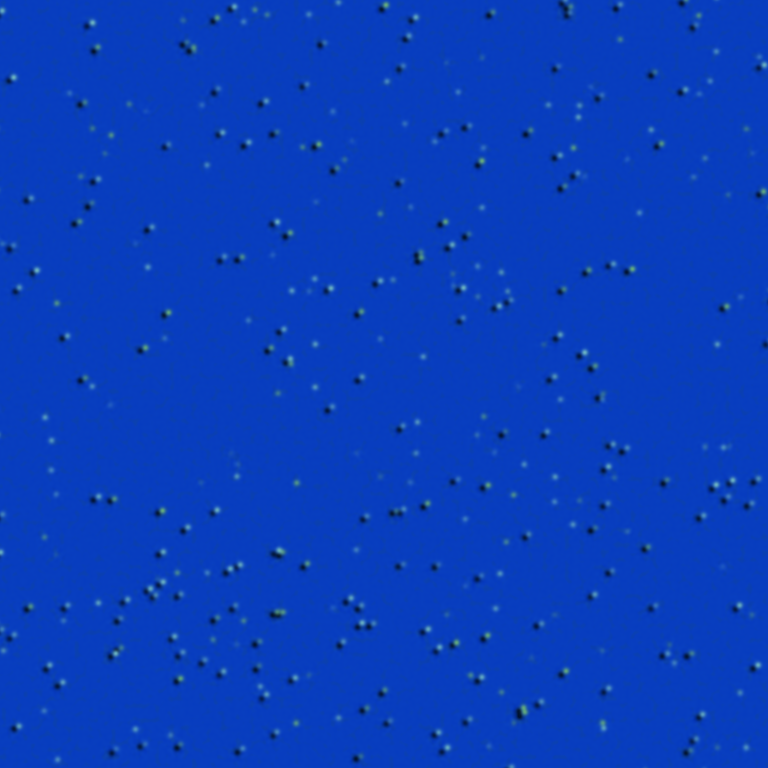
This texture is drawn by a WebGL 2 fragment shader. Its source:

```glsl
#version 300 es
precision highp float;
// Flat cobalt field sprinkled with tiny soft specks on a fine jittered grid.
// Dark pits carry a pale glint at the upper right; other cells hold a lone
// pale dot. Gradient noise mottles the field, more strongly near each speck.

uniform vec2 u_resolution;
out vec4 fragColor;

const float CELLS = 128.0;        // speck grid cells per canvas height
const float PIT_CHANCE = 0.0125;
const float DOT_CHANCE = 0.0100;

const vec3 COBALT = vec3(0.03, 0.24, 0.75);
const vec3 MUTED  = vec3(0.04, 0.25, 0.69);
const vec3 PIT    = vec3(0.00, 0.07, 0.19);
const vec3 AQUA   = vec3(0.42, 0.70, 0.76);
const vec3 LIME   = vec3(0.40, 0.68, 0.48);

// Integer hash of a lattice cell: two values in 0..1
vec2 hash2(vec2 cell, uint seed) {
  uvec2 q = uvec2(ivec2(cell) + 4096);
  uint h = q.x * 1597334677u ^ q.y * 3812015801u ^ seed * 2798796415u;
  h = (h ^ (h >> 16)) * 2146121005u;
  h = (h ^ (h >> 15)) * 2221713035u;
  h ^= h >> 16;
  return vec2(h & 65535u, h >> 16) / 65535.0;
}

float cornerRamp(vec2 cell, vec2 offset, uint seed) {
  float angle = 6.28318 * hash2(cell, seed).x;
  return dot(vec2(cos(angle), sin(angle)), offset);
}

float gradientNoise(vec2 p, uint seed) {
  vec2 i = floor(p), f = fract(p);
  vec2 u = f * f * f * (f * (f * 6.0 - 15.0) + 10.0);
  vec2 e = vec2(1.0, 0.0);
  float low = mix(cornerRamp(i, f, seed), cornerRamp(i + e, f - e, seed), u.x);
  float high = mix(cornerRamp(i + e.yx, f - e.yx, seed),
                   cornerRamp(i + 1.0, f - 1.0, seed), u.x);
  return mix(low, high, u.y);
}

float softSpot(vec2 offset, float radius) {
  return exp(-dot(offset, offset) / (radius * radius));
}

// Sums nearby specks: x = dark pit, y = pale glint, z = halo, w = lime tint
vec4 specks(vec2 p) {
  vec4 total = vec4(0.0);
  vec2 home = floor(p);
  for (int y = -2; y <= 2; y++) {
    for (int x = -2; x <= 2; x++) {
      vec2 cell = home + vec2(x, y);
      float pick = hash2(cell, 1u).x;
      float density = 1.0 + 1.3 * gradientNoise(cell / 15.0, 2u);
      float pitLimit = PIT_CHANCE * density;
      if (pick > pitLimit + DOT_CHANCE * density) continue;

      vec2 jitter = hash2(cell, 3u) - 0.5;
      vec2 look = hash2(cell, 4u);
      vec2 d = p - cell - 0.5 - 0.3 * jitter;
      float isPit = step(pick, pitLimit);

      // Pits push their glint up and to the right
      vec2 glintShift = isPit * (vec2(0.78, 0.58) + 0.35 * jitter.yx);
      float strength = mix(mix(0.15, 0.75, look.x), mix(0.35, 1.0, look.x), isPit);
      float glint = strength * softSpot(d - glintShift, 0.52);

      total.x += isPit * mix(0.8, 1.05, look.y) * softSpot(d, 0.57);
      total.y += glint;
      total.z += mix(0.5, 1.0, isPit) * softSpot(d, 1.3);
      total.w += glint * step(0.65, look.y);
    }
  }
  return total;
}

void main() {
  vec2 uv = gl_FragCoord.xy / u_resolution.y;
  vec4 speck = specks(uv * CELLS);
  float halo = min(speck.z, 1.0);

  // Faint field mottling, strengthened around specks
  float grain = gradientNoise(uv * 105.0, 5u);
  float ripple = gradientNoise(uv * 150.0, 6u);
  float mottle = smoothstep(0.05, 0.55, grain + 0.25 * halo);
  vec3 color = mix(COBALT, MUTED, mottle);
  color += vec3(0.03, 0.06, 0.02) * ripple * (0.12 + halo);

  // Dark pits first, pale glints over them
  color = mix(color, PIT, min(speck.x, 1.0));
  vec3 pale = mix(AQUA, LIME, speck.w / max(speck.y, 0.001));
  color = mix(color, pale, min(speck.y, 1.0));

  fragColor = vec4(clamp(color, 0.0, 1.0), 1.0);
}
```
